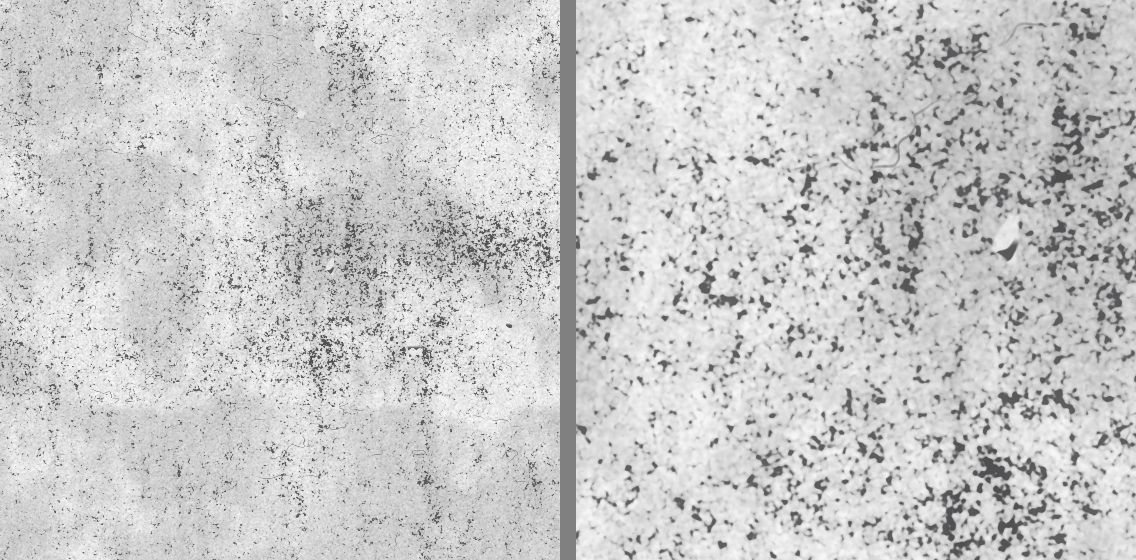
Left, the full canvas; right, a detail of the centre.
Reproduce this texture procedurally as a Shadertoy shader.

```glsl
// Weathered pale plaster wall with speckled grime, drips, hairline cracks and chips.

#define PLASTER_GREY  vec3(0.815, 0.815, 0.818)
#define PLASTER_PALE  vec3(0.920, 0.920, 0.920)
#define GRIME_COLOR   vec3(0.350, 0.350, 0.358)
#define SPECK_SCALE   120.0
#define SPECK_SOFT    0.22
#define GRIME_AMOUNT  0.12
#define BAND_AMOUNT   0.50
#define STREAK_AMOUNT 0.50
#define GRAIN_AMOUNT  0.055
#define CRACK_WIDTH   0.0007
#define CHIP_COUNT    9

const mat2 TURN = mat2(0.8, 0.6, -0.6, 0.8);

// Integer hash to two values in 0..1
vec2 hash2(vec2 cell) {
    uvec2 q = uvec2(ivec2(cell)) * uvec2(1597334673u, 3812015801u);
    uint h = (q.x ^ q.y) * 1597334673u;
    h = (h ^ (h >> 15)) * 2246822519u;
    h ^= h >> 13;
    return vec2(h & 65535u, h >> 16) / 65535.0;
}

float cornerSlope(vec2 cell, vec2 offset) {
    float angle = 6.2832 * hash2(cell).x;
    return dot(vec2(cos(angle), sin(angle)), offset);
}

// Gradient noise, roughly -1..1
float noise(vec2 p) {
    vec2 i = floor(p), f = fract(p), e = vec2(1, 0);
    vec2 u = f * f * f * (f * (f * 6.0 - 15.0) + 10.0);
    float low  = mix(cornerSlope(i, f), cornerSlope(i + e, f - e), u.x);
    float high = mix(cornerSlope(i + e.yx, f - e.yx), cornerSlope(i + 1.0, f - 1.0), u.x);
    return 1.4 * mix(low, high, u.y);
}

float fbm(vec2 p) {
    float sum = 0.0, gain = 1.0;
    for (int k = 0; k < 5; k++) {
        sum += gain * noise(p);
        p = TURN * p * 2.03 + 17.3;
        gain *= 0.52;
    }
    return sum;
}

// Soft-edged rectangle, 1 inside
float panel(vec2 p, vec2 center, vec2 halfSize, float soft) {
    vec2 d = abs(p - center) - halfSize;
    return 1.0 - smoothstep(-soft, soft, max(d.x, d.y));
}

float blob(vec2 p, vec2 center, vec2 radius) {
    vec2 d = (p - center) / radius;
    return exp(-dot(d, d));
}

// Thin broken lines along the zero contour of warped noise
float cracks(vec2 p) {
    vec2 e = vec2(0.0007, 0.0), s = vec2(4.0, 7.0);
    float n = fbm(p * s);
    vec2 slope = vec2(fbm((p + e) * s) - n, fbm((p + e.yx) * s) - n) / e.x;
    float dist = abs(n) / max(length(slope), 2.0);
    float broken = smoothstep(0.1, 0.5, noise(p * 7.0 + 31.0) + 0.5 * noise(p * 50.0));
    return (1.0 - smoothstep(0.2 * CRACK_WIDTH, 1.8 * CRACK_WIDTH, dist)) * broken;
}

void mainImage(out vec4 fragColor, in vec2 fragCoord) {
    vec2 p = fragCoord / min(iResolution.x, iResolution.y);
    vec2 warp = vec2(fbm(p * 13.0), fbm(p * 13.0 + 50.0));
    vec2 w = p + 0.022 * warp;

    // Large patches: bare grey panels against pale wash
    float bare = panel(p + 0.006 * warp, vec2(0.19, 0.57), vec2(0.11, 0.155), 0.015);
    bare = max(bare, panel(w, vec2(0.5, 0.08), vec2(0.8, 0.19), 0.02));
    float cloud = fbm(p * 4.0 + 8.0);
    float pale = smoothstep(-0.45, 0.5, cloud + 0.3 * warp.x + 0.12 - 0.45 * bare);
    pale = max(pale, 0.9 * blob(w, vec2(0.54, 0.17), vec2(0.08, 0.13)));
    vec3 color = mix(PLASTER_GREY, PLASTER_PALE, pale);

    // Fine grain, shallow relief and soft vertical brushing
    vec2 g = TURN * p * 210.0;
    float grain = noise(g) + 0.6 * noise(TURN * g * 1.6)
                + 0.5 * (noise(g * 0.4) - noise(g * 0.4 + vec2(0.35, -0.2)));
    color += GRAIN_AMOUNT * grain + 0.03 * noise(p * vec2(60.0, 14.0));

    // Grime density: broad stains plus vertical drips
    float stain = blob(w, vec2(0.60, 0.52), vec2(0.20, 0.10))
                + blob(w, vec2(0.88, 0.57), vec2(0.16, 0.09))
                + blob(w, vec2(0.57, 0.35), vec2(0.18, 0.055))
                + blob(w, vec2(0.03, 0.37), vec2(0.06, 0.10));
    float drip = noise(w * vec2(15.0, 5.0) + 3.0) + 0.4 * noise(p * vec2(70.0, 9.0));
    float density = GRIME_AMOUNT + BAND_AMOUNT * min(stain, 1.15)
                  + STREAK_AMOUNT * smoothstep(0.1, 0.7, drip)
                  + 0.30 * fbm(p * 8.0 + 40.0) + 0.12 * fbm(p * 30.0) - 0.12 * bare;
    density = clamp(density, 0.0, 1.0);

    // Specks: fine noise cut by a threshold that falls with density
    vec2 s = p * SPECK_SCALE;
    float speck = 0.35 * noise(s * 0.4 + 4.0) + 0.5 * noise(s)
                + 0.5 * noise(TURN * s * 1.8 + 9.0) + 0.45 * noise(TURN * TURN * s * 2.7);
    float level = mix(0.60, 0.04, density);
    float veil = smoothstep(level - 0.55, level + 0.1, speck);
    float grime = smoothstep(level - SPECK_SOFT, level + SPECK_SOFT, speck);
    color = mix(color, GRIME_COLOR, max(0.24 * veil, 0.95 * grime));
    color -= 0.07 * density * density;
    color = mix(color, GRIME_COLOR, 0.5 * cracks(p));

    // Chips: ragged white flakes with dark broken hollows
    for (int k = 0; k < CHIP_COUNT; k++) {
        vec2 center = hash2(vec2(k, 71)), size = 0.006 + 0.014 * hash2(vec2(k, 12));
        float shape = length((p - center) / size) + 0.5 * noise(p * 90.0) + 0.3 * warp.y;
        float flake = 1.0 - smoothstep(0.8, 1.05, shape);
        float hollow = flake * smoothstep(0.18, 0.34, noise(p * 75.0 + 5.0))
                     * smoothstep(0.003, -0.003, p.y - center.y);
        color = mix(color, PLASTER_PALE + 0.02 * grain, 0.85 * flake);
        color = mix(color, GRIME_COLOR, hollow);
    }

    fragColor = vec4(clamp(color, 0.0, 0.96), 1.0);
}
```
